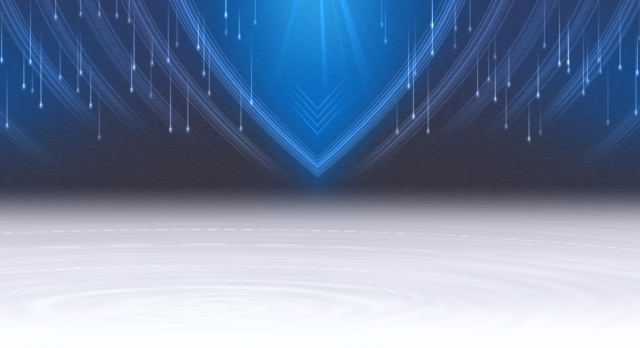
Write a Shadertoy shader that draws this background.

```glsl
// A blue stage backdrop: curved chevron strands, light rays and falling sparks
// over a dark wall that dissolves into a pale floor with elliptical dial rings.
// Lengths are in canvas heights; x is centred and y rises from the bottom.

const vec3 SLATE = vec3(0.215, 0.21, 0.265);
const vec3 NAVY = vec3(0.18, 0.235, 0.39);
const vec3 SIDE_BLUE = vec3(0.085, 0.30, 0.56);
const vec3 CORE_BLUE = vec3(0.04, 0.42, 0.75);
const vec3 SKY = vec3(0.20, 0.66, 0.94);
const vec3 STRAND = vec3(0.42, 0.65, 0.96);
const vec3 SPARK = vec3(0.72, 0.84, 1.0);
const vec3 MIST = vec3(0.79, 0.79, 0.84);
const vec3 LAVENDER = vec3(0.895, 0.893, 0.95);
const vec3 WHITE = vec3(0.99, 0.995, 1.0);
const vec3 ICE = vec3(0.95, 0.985, 1.0);

const float AXIS = -0.007;              // x of the chevron axis
const float APEX = 0.504;               // y of the main chevron tip
const vec2 DIAL = vec2(-0.333, 0.113);  // centre of the floor rings
const float DIAL_STRETCH = 8.0;

// Strand bands: outward offset, foot height above the apex, strength
const vec3 BANDS[6] = vec3[6](
    vec3(0.0, -0.16, 1.0), vec3(0.14, -0.05, 0.75), vec3(0.27, 0.06, 0.55),
    vec3(0.39, 0.08, 0.45), vec3(0.51, 0.10, 0.65), vec3(0.76, -0.02, 0.4));
// Floor rings: radius, half width, dash count (0 is solid), strength
const vec4 RINGS[7] = vec4[7](
    vec4(0.028, 0.003, 0.0, 0.6), vec4(0.042, 0.0015, 150.0, 0.5),
    vec4(0.061, 0.004, 0.0, 0.75), vec4(0.083, 0.004, 190.0, 0.65),
    vec4(0.124, 0.004, 110.0, 0.45), vec4(0.185, 0.003, 44.0, 0.35),
    vec4(0.228, 0.002, 230.0, 0.5));

float hash(vec2 p) {
    vec3 q = fract(p.xyx * vec3(0.1031, 0.1030, 0.0973));
    q += dot(q, q.yzx + 33.33);
    return fract((q.x + q.y) * q.z);
}

float gradDot(vec2 cell, vec2 offset) {
    float a = 6.2832 * hash(cell);
    return dot(vec2(cos(a), sin(a)), offset);
}

float gradientNoise(vec2 p) {
    vec2 i = floor(p), f = fract(p), u = f * f * (3.0 - 2.0 * f);
    vec2 e = vec2(1.0, 0.0);
    return mix(mix(gradDot(i, f), gradDot(i + e, f - e), u.x),
               mix(gradDot(i + e.yx, f - e.yx), gradDot(i + 1.0, f - 1.0), u.x), u.y);
}

float bell(float d, float width) { return exp(-d * d / (width * width)); }

// Soft line that keeps its energy when thinner than a pixel
float line(float d, float width, float px) {
    float w = max(width, 0.7 * px);
    return bell(d, w) * width / w;
}

float strands(float s, float slope, float h, float px) {
    float sum = 0.0, normal = inversesqrt(1.0 + slope * slope);
    for (int b = 0; b < 6; b++) {
        vec3 band = BANDS[b];
        float fade = band.z * smoothstep(band.y, band.y + 0.17, h);
        float d = s - band.x;
        sum += 0.3 * fade * bell(d + 0.018, 0.022);
        for (int j = 0; j < 8; j++) {
            float rnd = hash(vec2(float(j) + 3.0, float(b) + 7.0));
            float shift = -0.055 + 0.009 * (float(j) + rnd);
            sum += fade * (0.25 + 0.5 * rnd) * line((d - shift) * normal, 0.0016, px);
        }
    }
    return sum;
}

float sparks(vec2 p, float px) {
    float sum = 0.0;
    for (int k = 0; k < 3; k++) {
        float pitch = 0.052 + 0.021 * float(k);
        vec2 id = vec2(floor(p.x / pitch) + 60.0, float(k) * 17.0 + 5.0);
        float x = (fract(p.x / pitch) - 0.2 - 0.6 * hash(id)) * pitch;
        float foot = 0.96 - 0.36 * hash(id + 31.0);
        float len = 0.08 + 0.17 * hash(id + 53.0);
        float t = (p.y - foot) / len;
        float tail = smoothstep(-0.02, 0.02, t) * (1.0 - smoothstep(0.2, 1.0, t));
        float head = bell(length(vec2(x, 0.6 * (p.y - foot))), 0.0042);
        sum += (0.65 * tail * line(x, 0.0018, px) + head) * (0.3 + 0.6 * hash(id + 71.0));
    }
    return sum * smoothstep(0.15, 0.22, abs(p.x));
}

vec3 wall(vec2 p, float px) {
    float x = abs(p.x - AXIS), h = p.y - APEX;
    float slope = 1.2 - 1.5 * h, s = x - (1.2 * h - 0.75 * h * h);
    vec3 col = mix(SLATE, NAVY, smoothstep(0.48, 0.9, p.y));
    col = mix(col, SIDE_BLUE, 0.85 * bell(x - 0.95, 0.29) * bell(p.y - 0.77, 0.21));
    // Blue heart of the chevron and its spill
    float inside = 1.0 - smoothstep(-0.16, 0.13, s);
    col = mix(col, SIDE_BLUE, 0.85 * inside);
    col = mix(col, CORE_BLUE, inside * bell(x, 0.27));
    col = mix(col, SIDE_BLUE, 0.3 * bell(length(vec2(x, h)), 0.13));
    col = mix(col, SKY, 0.8 * bell(x, 0.15) * smoothstep(0.7, 1.04, p.y));
    // Fanned rays from above the canvas
    float fan = (p.x - AXIS) / (1.25 - p.y);
    float ray = smoothstep(0.0, 0.35, gradientNoise(vec2(fan * 15.0, 4.3)));
    col += 0.22 * SKY * ray * bell(fan, 0.33) * smoothstep(0.66, 1.0, p.y);
    // Small nested chevrons
    for (int i = 0; i < 4; i++) {
        float tip = 0.615 + 0.024 * float(i);
        float arm = 1.0 - smoothstep(0.02, 0.10, x);
        col += 0.16 * STRAND * arm * line((p.y - tip - 1.1 * x) * 0.67, 0.0022, px);
    }
    col += 0.42 * STRAND * strands(s, slope, h, px);
    col += 0.65 * SPARK * sparks(p, px);
    return col + 0.022 * gradientNoise(p * vec2(45.0, 190.0));
}

vec3 ground(vec2 p, float px) {
    vec3 col = mix(LAVENDER, MIST, smoothstep(0.22, 0.36, p.y));
    col = mix(WHITE, col, smoothstep(0.03, 0.19, p.y));
    vec2 q = (p - DIAL) / vec2(DIAL_STRETCH, 1.0);
    float r = length(q), turn = atan(q.y, q.x) / 6.2832;
    col = mix(col, WHITE, 0.5 * bell(r, 0.055));
    for (int i = 0; i < 7; i++) {
        vec4 ring = RINGS[i];
        float dash = smoothstep(0.12, 0.3, abs(fract(turn * ring.z) - 0.5));
        float mark = ring.z > 0.0 ? dash * (0.5 + 0.5 * hash(vec2(floor(turn * ring.z + 0.5), i))) : 1.0;
        col = mix(col, ICE, ring.w * mark * line(r - ring.x, ring.y, px));
    }
    // Faint grooves between the rings
    float groove = gradientNoise(vec2(r * 130.0, turn * 12.0));
    return col + 0.035 * groove * smoothstep(0.03, 0.12, p.y);
}

void mainImage(out vec4 fragColor, in vec2 fragCoord) {
    float px = 1.0 / iResolution.y;
    vec2 p = (fragCoord - vec2(0.5 * iResolution.x, 0.0)) * px;
    float fog = 1.0 - smoothstep(0.33, 0.475, p.y);
    vec3 col = mix(wall(p, px), ground(p, px), fog);
    fragColor = vec4(clamp(col, 0.0, 1.0), 1.0);
}
```
